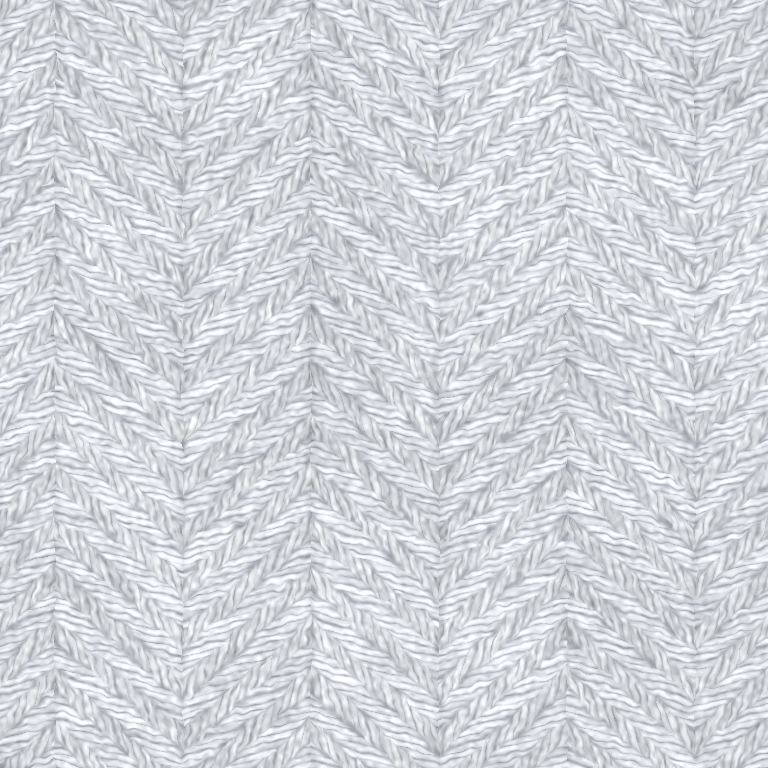
Write a Shadertoy shader that draws this texture.

```glsl
float hash(vec2 p) {
    return fract(sin(dot(p, vec2(127.1, 311.7))) * 43758.5453);
}

float noise(vec2 p) {
    vec2 i = floor(p), f = fract(p);
    f = f * f * (3.0 - 2.0 * f);
    return mix(mix(hash(i), hash(i + vec2(1, 0)), f.x),
               mix(hash(i + vec2(0, 1)), hash(i + vec2(1, 1)), f.x), f.y);
}

// Height of one rounded yarn: across counts yarns, along runs from -1 to 1
float yarnHeight(float across, float along, vec2 seed) {
    vec2 id = vec2(floor(across), 0.0) + seed;
    float shift = hash(id) - 0.5;
    float side = 2.0 * abs(fract(across) - 0.5 + 0.25 * shift);
    float body = 1.0 - pow(min(side, 1.0), 2.4);
    float tip = 1.0 - smoothstep(0.6, 1.1, abs(along + 0.6 * shift));
    return body * tip * mix(0.65, 1.0, hash(id + 7.3));
}

void mainImage(out vec4 fragColor, in vec2 fragCoord) {
    vec2 uv = fragCoord / iResolution.xy;

    // Uneven hand of the cloth
    vec2 wobble = vec2(noise(uv * 85.0), noise(uv * 85.0 + 31.0)) - 0.5;
    vec2 cloth = uv + 0.005 * wobble;

    // Six mirrored arms form three chevrons, with peaks at armX = 0
    float column = 6.0 * (cloth.x - 0.0716);
    float arm = floor(column);
    float armX = fract(column);
    if (mod(arm, 2.0) > 0.5) armX = 1.0 - armX;
    vec2 p = vec2(armX / 6.0, cloth.y);

    // Fifteen diagonal rows, each a bright weft band and a narrow steep warp band
    float row = 15.0 * (p.y + 0.89 * p.x) + 0.27;
    float weftAlong = (fract(row) - 0.5) / 0.31;
    float warpAlong = (fract(row + 0.5) - 0.5) / 0.25;

    float weftAcross = (p.y + 0.24 * p.x) * 108.0;
    float warpAcross = (p.x + 0.27 * p.y) * 100.0;
    float weft = yarnHeight(weftAcross, weftAlong, vec2(arm * 37.0, floor(row)));
    float warp = yarnHeight(warpAcross, warpAlong, vec2(arm * 53.0, floor(row + 0.5) + 90.0));

    // Fine fibres drawn out along each yarn
    float weftFibre = noise(vec2(p.x * 130.0 + arm * 19.0, weftAcross * 3.0)) - 0.5;
    float warpFibre = noise(vec2(warpAcross * 3.0, p.y * 130.0 + arm * 23.0)) - 0.5;

    // Yarn colours over the shaded gaps
    vec3 gap = vec3(0.65, 0.66, 0.69) + 0.1 * noise(uv * 120.0);
    vec3 weftColor = mix(gap, vec3(0.96, 0.97, 0.99), weft) + 0.13 * weftFibre;
    vec3 warpColor = mix(gap, vec3(0.89, 0.91, 0.915), warp) + 0.16 * warpFibre;
    vec3 color = mix(warpColor, weftColor, smoothstep(-0.1, 0.1, weft - warp));

    // Broken crease where the arms meet, then soft fuzz and blotches
    float seam = 1.0 - smoothstep(0.0, 0.06, min(armX, 1.0 - armX));
    color -= 0.1 * seam * noise(vec2(arm, uv.y * 70.0));
    color += 0.1 * (noise(uv * 160.0) - 0.5) + 0.05 * (noise(uv * 9.0) - 0.5) + 0.015;

    fragColor = vec4(clamp(color, 0.0, 1.0), 1.0);
}
```
